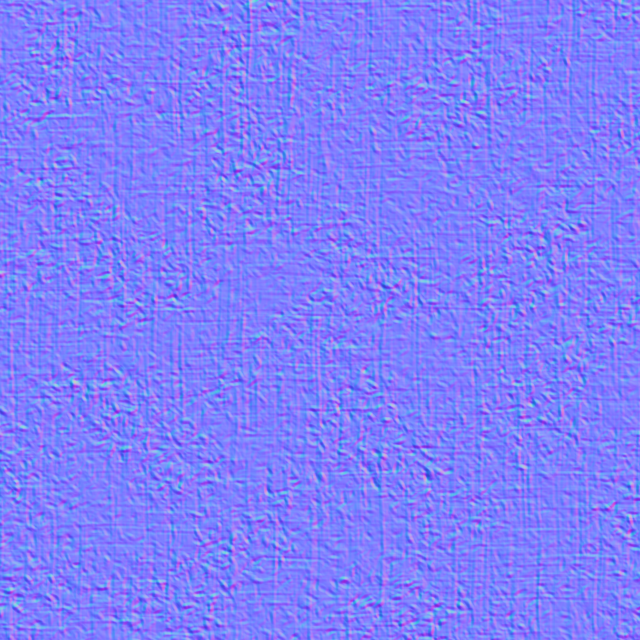
Write a three.js fragment shader that draws this texture map.

```glsl
// Tangent-space normal map of rough fibrous plaster or bark-like paper.
// Slopes of cellular stroke noise (grain, fibres, weave) and of long scattered
// ridges are added up, then turned into a unit normal and coded as colour.

varying vec2 vUv;

const float GRAIN_CELLS = 78.0;
const float FINE_CELLS = 125.0;
const float BROAD_CELLS = 36.0;
const vec2 FIBRE_CELLS = vec2(88.0, 7.0);
const vec2 WEAVE_CELLS = vec2(11.0, 100.0);

const float GRAIN_SLOPE = 0.155;
const float FINE_SLOPE = 0.085;
const float BROAD_SLOPE = 0.05;
const float FIBRE_SLOPE = 0.085;
const float WEAVE_SLOPE = 0.06;

const int RIDGES = 54;
const int CROSS_RIDGES = 4;        // the first few ridges lie across
const float RIDGE_SLOPE = 0.85;
const float RIDGE_WIDTH = 0.0036;

vec4 hash4(vec2 p) {
  vec4 q = fract(p.xyxy * vec4(0.1031, 0.1030, 0.0973, 0.1099));
  q += dot(q, q.wzxy + 33.33);
  return fract((q.xxyz + q.yzzw) * q.zywx);
}

// Slope of one soft elliptic stroke per cell, each with random height and turn
vec2 strokeSlope(vec2 p, vec2 radius, float angle, float spread, float seed) {
  vec2 cell = floor(p);
  vec2 slope = vec2(0.0);
  for (int j = -1; j <= 1; j++) {
    for (int i = -1; i <= 1; i++) {
      vec2 id = cell + vec2(float(i), float(j));
      vec4 rnd = hash4(id + seed);
      vec2 d = p - id - rnd.xy;
      float turn = angle + spread * (rnd.z * 2.0 - 1.0);
      vec2 along = vec2(cos(turn), sin(turn));
      vec2 across = vec2(-along.y, along.x);
      vec2 local = vec2(dot(d, along), dot(d, across));
      vec2 g = local / (radius * radius);
      float w = max(1.0 - dot(local, g), 0.0);
      float height = rnd.w * 2.0 - 1.0;
      slope -= 6.0 * height * w * w * (g.x * along + g.y * across);
    }
  }
  return slope;
}

// Layered sines: rough patches near 1, calm patches near 0
float patches(vec2 p) {
  vec2 q = p + 0.06 * sin(p.yx * vec2(17.0, 13.0) + vec2(1.3, 4.1));
  float s = sin(q.x * 19.0 + q.y * 7.0 + 0.7) + sin(q.y * 23.0 - q.x * 11.0 + 2.0);
  s += 0.7 * sin(q.x * 41.0 + 1.0) * sin(q.y * 33.0 + 3.0);
  return smoothstep(-1.8, 1.8, s);
}

// Long thin ridges, mostly upright, slightly bent and fading at both ends
vec2 ridgeSlope(vec2 p) {
  vec2 slope = vec2(0.0);
  for (int i = 0; i < RIDGES; i++) {
    vec4 place = hash4(vec2(float(i) * 3.0 + 11.0, 57.0));
    vec4 form = hash4(vec2(float(i) * 5.0 + 23.0, 91.0));
    bool lying = i < CROSS_RIDGES;
    vec2 d = p - place.xy;
    if (lying) d = d.yx;
    float reach = lying ? 0.07 : mix(0.04, 0.19, place.z * place.z);
    float lean = form.x > 0.5 ? (form.y - 0.5) * 0.35 : 0.0;
    float bend = 0.0025 * sin(d.y * 38.0 + form.z * 6.3);
    float x = (d.x - lean * d.y - bend) / (RIDGE_WIDTH * mix(0.75, 1.3, form.z));
    float fade = 1.0 - smoothstep(0.45, 1.0, abs(d.y) / reach);
    float worn = 0.75 + 0.25 * sin(d.y * 140.0 + form.w * 6.3);
    float strength = RIDGE_SLOPE * mix(0.3, 1.0, form.w) * fade * worn;
    if (lying) strength *= 0.5;
    float s = -strength * x * exp(-x * x);
    slope += lying ? vec2(-lean * s, s) : vec2(s, -lean * s);
  }
  return slope;
}

void main() {
  vec2 p = vUv;
  float rough = mix(0.62, 1.3, patches(p));

  // Short slanting grain in three sizes
  vec2 grain = GRAIN_SLOPE * strokeSlope(p * GRAIN_CELLS, vec2(1.0, 0.5), -0.55, 1.3, 5.0);
  grain += FINE_SLOPE * strokeSlope(p * FINE_CELLS, vec2(0.9, 0.6), 0.0, 1.57, 211.0);
  grain += BROAD_SLOPE * strokeSlope(p * BROAD_CELLS, vec2(1.0, 0.5), -0.9, 1.2, 433.0);

  // Upright fibres and a fainter cross weave
  vec2 wave = 0.0015 * sin(p.yx * vec2(31.0, 27.0));
  vec2 fibre = strokeSlope((p + wave) * FIBRE_CELLS, vec2(0.5, 1.0), 0.0, 0.0, 617.0);
  vec2 weave = strokeSlope((p + wave) * WEAVE_CELLS, vec2(1.0, 0.5), 0.0, 0.0, 809.0);
  fibre.y *= FIBRE_CELLS.y / FIBRE_CELLS.x;
  weave.x *= WEAVE_CELLS.x / WEAVE_CELLS.y;

  vec2 slope = grain * rough + FIBRE_SLOPE * fibre + WEAVE_SLOPE * weave + ridgeSlope(p);
  vec3 normal = normalize(vec3(-slope, 1.0));
  gl_FragColor = vec4(normal * 0.5 + 0.5, 1.0);
}
```
